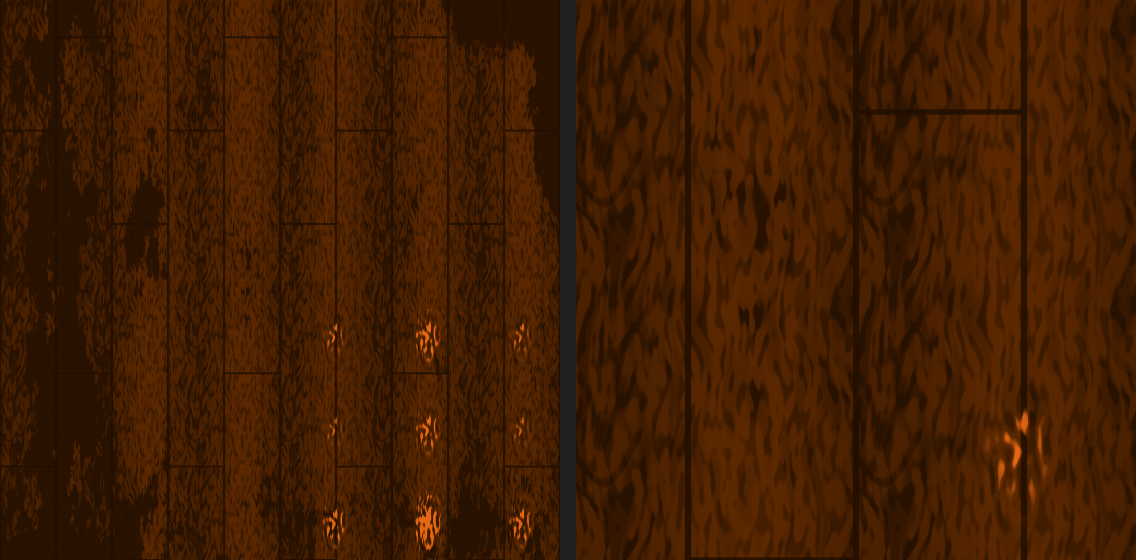
Left, the full canvas; right, a detail of the centre.
A Shadertoy shader for this texture:

```glsl
// Dark stained floorboards: ten planks across with staggered end joints.
// A 6 x 6 repeating wood grain (pores, streaks, nested arches) lies beneath
// uneven black stain, and a few worn spots shine orange through the grain.

const float PLANKS = 10.0;        // planks across the canvas
const float TILES = 6.0;          // grain repeats across and down
const float JOINT_PERIOD = 0.6;   // plank length
const float TAU = 6.2831853;
const vec3 WOOD_HUE = vec3(1.0, 0.435, 0.0);
const vec3 GLOW = vec3(1.0, 0.45, 0.08);
const float STAIN_TONE = 0.152;
const float SEAM_TONE = 0.125;

float hash(vec2 p) {
    vec3 q = fract(vec3(p.xyx) * 0.1031);
    q += dot(q, q.yzx + 33.33);
    return fract((q.x + q.y) * q.z);
}

float cornerSlope(vec2 cell, vec2 offset, vec2 period) {
    float angle = TAU * hash(mod(cell, period) + period * 0.37);
    return dot(vec2(cos(angle), sin(angle)), offset);
}

// Gradient noise that wraps after "period" cells.
float noise(vec2 p, vec2 period) {
    vec2 i = floor(p), f = p - i;
    vec2 u = f * f * f * (f * (f * 6.0 - 15.0) + 10.0);
    vec2 e = vec2(0.0, 1.0);
    float low = mix(cornerSlope(i, f, period), cornerSlope(i + e.yx, f - e.yx, period), u.x);
    float high = mix(cornerSlope(i + e.xy, f - e.xy, period), cornerSlope(i + e.yy, f - e.yy, period), u.x);
    return 1.4 * mix(low, high, u.y);
}

// Noise with "cells" cells per unit, repeating every unit.
float tiled(vec2 p, vec2 cells) {
    return noise(p * cells, cells);
}

float fallBelow(float low, float high, float v) {
    return 1.0 - smoothstep(low, high, v);
}

float spot(vec2 p, vec2 center, vec2 size) {
    vec2 d = (p - center) / size;
    return exp(-dot(d, d));
}

float softLine(float dist, float halfWidth, float pixel) {
    return fallBelow(halfWidth - 0.6 * pixel, halfWidth + 0.8 * pixel, abs(dist));
}

// Nested upward-opening arches near the left of each grain tile.
float arches(vec2 p, float warp) {
    float side = fract(p.x - 0.12 + 0.5) - 0.5 + 0.05 * warp;
    float phase = 5.0 * p.y - 9.0 * sqrt(side * side + 0.003) + 0.7 * warp;
    float ring = smoothstep(0.35, 0.95, sin(TAU * phase));
    return ring * fallBelow(0.09, 0.24, abs(side));
}

// Amount of dark stain: heavy at left and upper right, thin elsewhere.
float stainField(vec2 uv, float pores) {
    float bias = -0.9 + 0.92 * fallBelow(0.12, 0.32, uv.x);
    bias += 1.7 * smoothstep(0.76, 0.85, uv.x) * smoothstep(0.87, 0.98, uv.y);
    bias += 1.1 * smoothstep(0.92, 0.98, uv.x) * smoothstep(0.45, 0.7, uv.y);
    bias += 0.45 * fallBelow(0.0, 0.3, uv.y);
    bias += 0.25 * smoothstep(0.78, 1.0, uv.x);
    bias += 0.9 * spot(uv, vec2(0.265, 0.65), vec2(0.03, 0.08));
    vec2 open = vec2(512.0);
    float cloud = 0.9 * noise(uv * vec2(11.0, 4.0) + 7.3, open)
                + 0.6 * noise(uv * vec2(29.0, 11.0) + 31.7, open)
                + 0.5 * noise(uv * vec2(85.0, 32.0) + 63.1, open);
    return bias + cloud + 0.3 * pores;
}

// Worn spots sit at one place in the grain, strongest low and right of center.
float wornSpots(vec2 p) {
    vec2 cell = floor(p);
    float strength = exp(-pow((cell.x - 4.0) / 1.15, 2.0));
    strength *= mix(0.5, 1.0, mod(cell.y + 1.0, 2.0)) * fallBelow(0.5, 4.0, cell.y);
    return strength * spot(fract(p), vec2(0.58, 0.4), vec2(0.11, 0.23));
}

// Darkness of plank edges and the staggered end joints.
float seams(vec2 uv, float pixel) {
    float column = floor(uv.x * PLANKS);
    float edge = (fract(uv.x * PLANKS + 0.5) - 0.5) / PLANKS;
    float start = 0.7667 + (mod(column + 1.0, 3.0) - 1.0) / 6.0;
    float joint = (fract((uv.y - start) / JOINT_PERIOD + 0.5) - 0.5) * JOINT_PERIOD;
    return max(softLine(edge, 0.0018, pixel), softLine(joint, 0.0015, pixel));
}

void mainImage(out vec4 fragColor, in vec2 fragCoord) {
    vec2 uv = fragCoord / iResolution.xy;
    float pixel = 1.0 / iResolution.y;
    vec2 p = uv * TILES;

    // Wood grain
    float warp = tiled(p, vec2(5.0, 4.0));
    vec2 bent = p + vec2(0.035 * warp, 0.0);
    float fine = tiled(bent, vec2(38.0, 11.0));
    float pores = smoothstep(0.0, 0.4, fine);
    float streaks = smoothstep(-0.05, 0.4, tiled(bent, vec2(19.0, 4.0)));
    float band = 0.5 + 0.5 * cos(TAU * (p.x - 0.62));
    float tone = mix(0.285, 0.36, band) - 0.09 * pores;
    tone -= mix(0.09, 0.04, band) * streaks;
    tone -= 0.09 * arches(p, warp) * smoothstep(-0.4, 0.2, fine + warp);
    tone += 0.02 * (hash(vec2(floor(uv.x * PLANKS), 4.0)) - 0.5);

    // Stain and seams
    float stain = stainField(uv, pores);
    tone *= 1.0 - 0.16 * smoothstep(-0.8, 0.3, stain);
    tone = mix(max(tone, STAIN_TONE), STAIN_TONE, 0.95 * smoothstep(-0.08, 0.16, stain));
    tone = mix(tone, SEAM_TONE, 0.85 * seams(uv, pixel));

    // Worn highlights broken up by the grain
    float flecks = smoothstep(0.25, 0.75, wornSpots(p) - 1.1 * fine - 0.25 * streaks);
    flecks *= smoothstep(0.04, 0.25, wornSpots(p));
    fragColor = vec4(mix(tone * WOOD_HUE, GLOW, 0.85 * flecks), 1.0);
}
```
